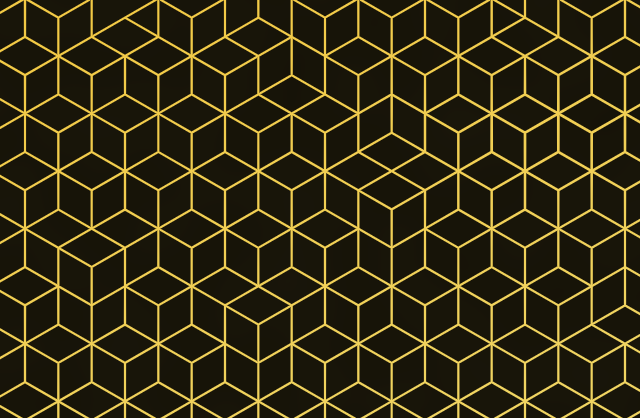
A Shadertoy shader for this pattern:

```glsl
// Gold outlines of tumbling blocks on near-black, with a few blocks turned inside out.

const vec2 REPEATS = vec2(9.6, 7.264);      // stars across, rows of stars down
const vec2 FIRST_STAR = vec2(1.75, 2.92);   // lattice steps from the top left corner
const float LINE_WIDTH = 0.0054;            // fraction of the canvas height
const float WIDTH_WEAR = 0.12;
const vec2 BOLD_SPOT = vec2(0.86, 0.68);    // lines thicken softly around here
const float BOLD_GAIN = 0.2;
const vec3 GROUND = vec3(0.092, 0.080, 0.034);
const vec3 GOLD_DEEP = vec3(0.95, 0.79, 0.27);
const vec3 GOLD_PALE = vec3(0.94, 0.83, 0.38);
const float GROUND_WEAR = 0.008;

// Six spoke directions, clockwise from up; bit k of a mask enables spoke k.
const vec2 SPOKES[6] = vec2[6](vec2(0, -2), vec2(1, -1), vec2(1, 1),
                               vec2(0, 2), vec2(-1, 1), vec2(-1, -1));
const int SPOKES_Y_INVERTED = 21;
const int SPOKES_Y_UPRIGHT = 42;

// Irregular corners: column, row, spoke mask.
const ivec3 DEFECTS[9] = ivec3[9](
    ivec3(1, 11, 42), ivec3(6, 14, 42), ivec3(10, 8, 42),
    ivec3(10, 4, 21), ivec3(7, 1, 21), ivec3(17, 13, 21),
    ivec3(6, -2, 21), ivec3(2, -2, 22), ivec3(14, -2, 53));

vec2 hashGradient(vec2 cell) {
    float angle = 6.2832 * fract(sin(dot(cell, vec2(127.1, 311.7))) * 43758.5);
    return vec2(cos(angle), sin(angle));
}

float gradientNoise(vec2 p) {
    vec2 i = floor(p), f = p - i;
    vec2 w = f * f * f * (f * (f * 6.0 - 15.0) + 10.0);
    vec2 e = vec2(1, 0);
    float low = mix(dot(hashGradient(i), f),
                    dot(hashGradient(i + e), f - e), w.x);
    float high = mix(dot(hashGradient(i + e.yx), f - e.yx),
                     dot(hashGradient(i + 1.0), f - 1.0), w.x);
    return mix(low, high, w.y);
}

float segmentDistance(vec2 p, vec2 end) {
    return length(p - end * clamp(dot(p, end) / dot(end, end), 0.0, 1.0));
}

// Spokes of a lattice corner; stars own none, their neighbours draw toward them.
int spokeMask(ivec2 corner) {
    int row = (corner.y + 30) % 3;
    if (row == 0 || ((corner.x + corner.y) & 1) != 0) return 0;
    for (int k = 0; k < 9; k++)
        if (DEFECTS[k].xy == corner) return DEFECTS[k].z;
    return row == 2 ? SPOKES_Y_INVERTED : SPOKES_Y_UPRIGHT;
}

// Distance to the nearest edge, in canvas heights.
float blockEdges(vec2 lattice, vec2 stepSize) {
    ivec2 centre = ivec2(round(lattice));
    float nearest = 1.0;
    for (int dy = -2; dy <= 2; dy++)
    for (int dx = -1; dx <= 1; dx++) {
        ivec2 corner = centre + ivec2(dx, dy);
        int mask = spokeMask(corner);
        vec2 offset = (lattice - vec2(corner)) * stepSize;
        for (int k = 0; k < 6; k++)
            if ((mask & (1 << k)) != 0)
                nearest = min(nearest, segmentDistance(offset, SPOKES[k] * stepSize));
    }
    return nearest;
}

void mainImage(out vec4 fragColor, in vec2 fragCoord) {
    vec2 uv = fragCoord / iResolution.xy;
    float aspect = iResolution.x / iResolution.y;
    vec2 p = uv * vec2(aspect, 1.0);

    // Lattice counted rightward and downward: two columns and three rows per repeat
    vec2 steps = REPEATS * vec2(2, 3);
    vec2 lattice = vec2(uv.x, 1.0 - uv.y) * steps - FIRST_STAR;
    float edge = blockEdges(lattice, vec2(aspect, 1.0) / steps);

    // Uneven line weight
    vec2 fromBold = (uv - BOLD_SPOT) * vec2(5.0, 6.0);
    float weight = 1.0 + WIDTH_WEAR * gradientNoise(p * 9.0)
                 + BOLD_GAIN * exp(-dot(fromBold, fromBold));
    float line = clamp(0.5 + (0.5 * LINE_WIDTH * weight - edge) * iResolution.y, 0.0, 1.0);

    // Gold pales toward the lower right
    float pale = clamp(0.45 * uv.x + 0.8 * (1.0 - uv.y) - 0.1, 0.0, 1.0);
    vec3 gold = mix(GOLD_DEEP, GOLD_PALE, pale);
    vec3 ground = GROUND + GROUND_WEAR * gradientNoise(p * 5.0 + 17.0);
    fragColor = vec4(mix(ground, gold, line), 1.0);
}
```
